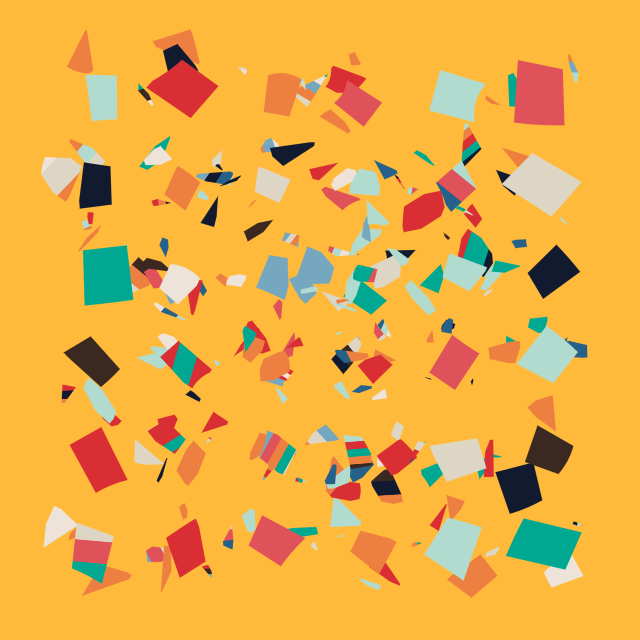
A three.js fragment shader for this background:

```glsl
varying vec2 vUv;

vec3 hash(vec3 p) {
  p = fract(p * vec3(0.1031, 0.1030, 0.0973));
  p += dot(p, p.yxz + 33.33);
  return fract((p.xxy + p.yxx) * p.zyx);
}

vec2 direction(float angle) {
  return vec2(cos(angle), sin(angle));
}

vec3 paperColour(float pick) {
  if (pick < 0.11) return vec3(0.88, 0.32, 0.35);
  if (pick < 0.23) return vec3(0.85, 0.18, 0.20);
  if (pick < 0.37) return vec3(0.93, 0.50, 0.25);
  if (pick < 0.47) return vec3(0.00, 0.66, 0.57);
  if (pick < 0.58) return vec3(0.70, 0.86, 0.81);
  if (pick < 0.68) return vec3(0.87, 0.84, 0.77);
  if (pick < 0.74) return vec3(0.93, 0.89, 0.85);
  if (pick < 0.84) return vec3(0.07, 0.10, 0.19);
  if (pick < 0.88) return vec3(0.23, 0.16, 0.13);
  if (pick < 0.94) return vec3(0.15, 0.38, 0.54);
  return vec3(0.46, 0.66, 0.75);
}

// Four tilted sides inside a box, the first one bowed in or out
float shardDistance(vec2 q, vec2 halfSize, float tilt, vec3 seed) {
  vec2 box = abs(q) - 1.2 * halfSize;
  float d = max(box.x, box.y);
  for (int side = 0; side < 4; side++) {
    float s = float(side);
    vec3 h = hash(seed + vec3(0.0, 0.0, 3.0 + s));
    vec2 normal = direction(s * 1.5708 + (h.x - 0.5) * tilt);
    float reach = mod(s, 2.0) < 0.5 ? halfSize.x : halfSize.y;
    if (side == 0) {
      float bow = h.y < 0.4 ? -1.0 : 1.0;
      float radius = halfSize.x * (1.7 + 40.0 * h.z * h.z);
      vec2 centre = normal * (reach - bow * radius);
      d = max(d, bow * (length(q - centre) - radius));
    } else {
      d = max(d, dot(q, normal) - reach);
    }
  }
  return d;
}

// Bands of paper running across a shard
vec3 bandedPaper(float across, float width, float edge, vec3 seed) {
  float position = across / width + 0.5;
  float band = floor(position);
  float blend = smoothstep(1.0 - min(edge / width, 1.0), 1.0, position - band);
  vec3 here = paperColour(hash(seed + vec3(0.0, 37.0 + band, 8.0)).x);
  vec3 next = paperColour(hash(seed + vec3(0.0, 38.0 + band, 8.0)).x);
  return mix(here, next, blend);
}

void main() {
  float edge = fwidth(vUv.x);
  vec3 colour = vec3(1.0, 0.73, 0.23);
  vec2 home = floor((vUv - 0.08) / 0.14);

  for (int j = -1; j <= 1; j++) {
    for (int i = -1; i <= 1; i++) {
      vec2 cell = home + vec2(float(i), float(j));
      if (min(cell.x, cell.y) < 0.0 || max(cell.x, cell.y) > 5.0) continue;

      // Clusters shatter into smaller shards towards the middle
      vec2 centre = 0.15 + cell * 0.14;
      vec3 clusterSeed = vec3(cell + vec2(13.0, 71.0), 5.0);
      vec3 cluster = hash(clusterSeed);
      float shatter = clamp(1.25 - 2.7 * length(centre - 0.5) + 0.5 * (cluster.x - 0.5), 0.0, 1.0);
      float count = 2.0 + floor(cluster.y * 3.0 + shatter * 7.0);

      for (int n = 0; n < 12; n++) {
        float id = float(n);
        if (id >= count) break;
        vec3 seed = clusterSeed + vec3(0.0, 0.0, 20.0 + id * 17.0);
        vec3 place = hash(seed);
        vec3 shape = hash(seed + vec3(0.0, 0.0, 1.0));
        vec3 cut = hash(seed + vec3(0.0, 0.0, 2.0));

        // The last and largest shard lies on top of its splinters
        bool isMain = id > count - 1.5;
        float size = isMain ? mix(0.046, 0.024, shatter) * mix(0.7, 1.08, shape.x)
                            : mix(0.028, 0.022, shatter) * mix(0.2, 1.25, shape.x);
        float aspect = isMain ? mix(0.6, 1.0, shape.y) : mix(0.18, 0.9, shape.y);
        float tilt = isMain ? mix(0.25, 1.0, shatter) : mix(0.6, 1.5, shape.z);
        float radius = isMain ? 0.018 * place.y
                              : 0.068 * mix(sqrt(place.y), 1.0, 0.5 - 0.5 * shatter);

        vec2 offset = direction(place.x * 6.2832) * radius;
        vec2 axis = direction(cluster.z * 6.2832 + (place.z - 0.5) * mix(1.0, 2.8, shatter));
        vec2 q = vUv - centre - offset;
        q = vec2(dot(q, axis), dot(q, vec2(-axis.y, axis.x)));

        vec2 halfSize = size * vec2(1.0, aspect);
        float d = shardDistance(q, halfSize, tilt, seed);

        // A diagonal snip turns many splinters into triangles
        if (!isMain && cut.y < 0.55) {
          vec2 snip = normalize(vec2(cut.z < 0.5 ? -aspect : aspect, 1.0));
          d = max(d, dot(q, snip) - 0.15 * halfSize.y);
        }

        float width = size * (cut.x < 0.78 ? 30.0 : mix(0.4, 1.5, shape.z));
        float across = dot(q, direction((cut.z - 0.5) * 0.6));
        vec3 paper = bandedPaper(across, width, edge, seed);
        colour = mix(colour, paper, 1.0 - smoothstep(-0.7 * edge, 0.7 * edge, d));
      }
    }
  }
  gl_FragColor = vec4(colour, 1.0);
}
```
